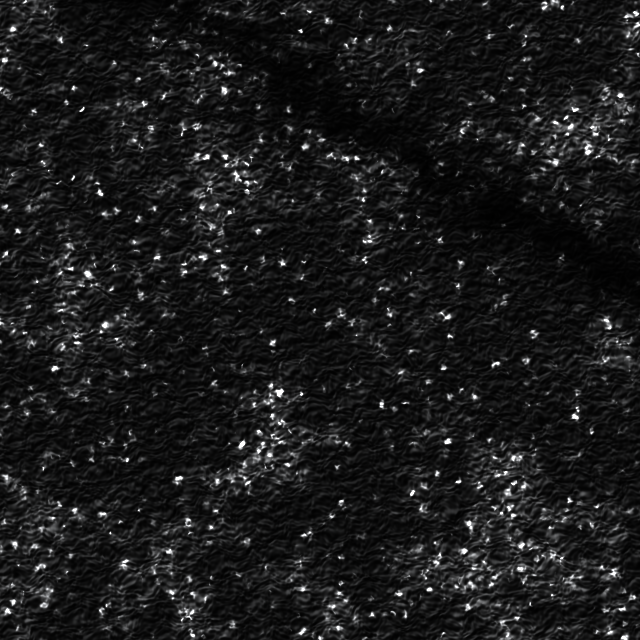
This texture is drawn by a WebGL 2 fragment shader. Its source:

```glsl
#version 300 es
precision highp float;
// Rough black stone with fine raking relief, clustered pale glints and one dark diagonal crease.

uniform vec2 u_resolution;
out vec4 outColor;

// Relief
const float GRAIN_TILT = 0.16;                  // radians
const vec2 GRAIN_FREQ = vec2(86.0, 104.0);      // along and across the grain
const vec2 LIGHT_STEP = vec2(0.0008, -0.0033);  // in grain space
const float RELIEF_GAIN = 3.0;
const float BASE_LEVEL = 0.088;
const float HIGHLIGHT_ROLLOFF = 0.25;
const float CALM_SHADE = 0.72;
const float CROWDED_SHADE = 1.9;

// Glints
const float GLINT_CELLS = 98.0;
const float GLINT_LEVEL = 1.5;
const float SPARSE_POWER = 40.0;
const float DENSE_POWER = 4.0;
const vec2 CALM_CENTER = vec2(0.27, 0.40);
const vec2 CALM_RADIUS = vec2(0.28, 0.17);

// Crease
const vec2 CREASE_POINT = vec2(0.52, 0.836);
const vec2 CREASE_NORMAL = vec2(0.514, 0.857);
const float CREASE_WIDTH = 0.042;
const float CREASE_DEPTH = 0.72;
const float HALO_WIDTH = 0.1;
const float HALO_DEPTH = 0.38;

const vec3 TINT = vec3(0.985, 0.995, 1.01);

vec2 hash2(vec2 cell) {
    uvec2 v = uvec2(ivec2(cell)) * 1664525u + 1013904223u;
    v.x += v.y * 1664525u;
    v.y += v.x * 1664525u;
    v ^= v >> 16u;
    v.x += v.y * 1664525u;
    v.y += v.x * 1664525u;
    v ^= v >> 16u;
    return vec2(v >> 8u) / 16777216.0;
}

float cornerSlope(vec2 cell, vec2 offset) {
    float angle = 6.28319 * hash2(cell).x;
    return dot(vec2(cos(angle), sin(angle)), offset);
}

float gradientNoise(vec2 p) {
    vec2 i = floor(p), f = p - i;
    vec2 w = f * f * f * (f * (f * 6.0 - 15.0) + 10.0);
    vec2 e = vec2(1.0, 0.0);
    float low = mix(cornerSlope(i, f), cornerSlope(i + e.xy, f - e.xy), w.x);
    float high = mix(cornerSlope(i + e.yx, f - e.yx), cornerSlope(i + e.xx, f - e.xx), w.x);
    return mix(low, high, w.y);
}

float height(vec2 p) {
    vec2 q = p * GRAIN_FREQ;
    return gradientNoise(q) + 0.55 * gradientNoise(q * 1.8 + 37.0)
        + 0.9 * gradientNoise(q * 0.45 + 83.0);
}

// Slope of the surface toward the light
float relief(vec2 uv) {
    float c = cos(GRAIN_TILT), s = sin(GRAIN_TILT);
    vec2 p = mat2(c, -s, s, c) * uv;
    p += 0.009 * vec2(gradientNoise(uv * 34.0), gradientNoise(uv * 34.0 + 50.0));
    return height(p) - height(p + LIGHT_STEP);
}

// How crowded the glints are, 0 to 1
float glintDensity(vec2 uv) {
    float clumps = gradientNoise(uv * 4.5 + 11.0) + 0.8 * gradientNoise(uv * 13.0 + 71.0)
        + 0.8 * gradientNoise(uv * 33.0 + 29.0);
    vec2 calm = (uv - CALM_CENTER) / CALM_RADIUS;
    return smoothstep(-0.2, 0.62, clumps + 0.04 - 0.3 * exp(-dot(calm, calm)));
}

// Soft irregular spots, one candidate per jittered cell
float glints(vec2 uv, float density) {
    vec2 p = uv * GLINT_CELLS;
    p += 0.6 * vec2(gradientNoise(uv * 140.0), gradientNoise(uv * 140.0 + 90.0));
    vec2 home = floor(p);
    float power = mix(SPARSE_POWER, DENSE_POWER, sqrt(density));
    float sum = 0.0;
    for (int y = -1; y <= 1; y++) {
        for (int x = -1; x <= 1; x++) {
            vec2 cell = home + vec2(x, y);
            vec2 traits = hash2(cell + 503.0);
            vec2 d = p - cell - hash2(cell + 211.0);
            float radius = mix(0.22, 0.46, traits.y);
            sum += pow(traits.x, power) * exp(-dot(d, d) / (radius * radius));
        }
    }
    return sum * GLINT_LEVEL;
}

// Ragged dark core inside a wide soft halo
float crease(vec2 uv) {
    float d = dot(uv - CREASE_POINT, CREASE_NORMAL);
    d += 0.035 * gradientNoise(uv * 6.0) + 0.03 * gradientNoise(uv * 24.0);
    float width = CREASE_WIDTH * (1.0 + 0.7 * gradientNoise(uv * 5.0 + 30.0));
    float core = CREASE_DEPTH * exp(-d * d / (width * width));
    float halo = HALO_DEPTH * exp(-d * d / (HALO_WIDTH * HALO_WIDTH));
    return 1.0 - (1.0 - core) * (1.0 - halo);
}

void main() {
    vec2 uv = gl_FragCoord.xy / u_resolution.y;
    float slope = relief(uv);
    float density = glintDensity(uv);
    float lit = exp(RELIEF_GAIN * slope);
    float shade = mix(CALM_SHADE, CROWDED_SHADE, density);
    float stone = BASE_LEVEL * shade * lit / (1.0 + HIGHLIGHT_ROLLOFF * lit);
    float spark = glints(uv, density) * clamp(0.85 + 1.2 * slope, 0.25, 1.4);
    float level = (stone + spark) * (1.0 - crease(uv));
    outColor = vec4(min(level * TINT, 1.0), 1.0);
}
```
